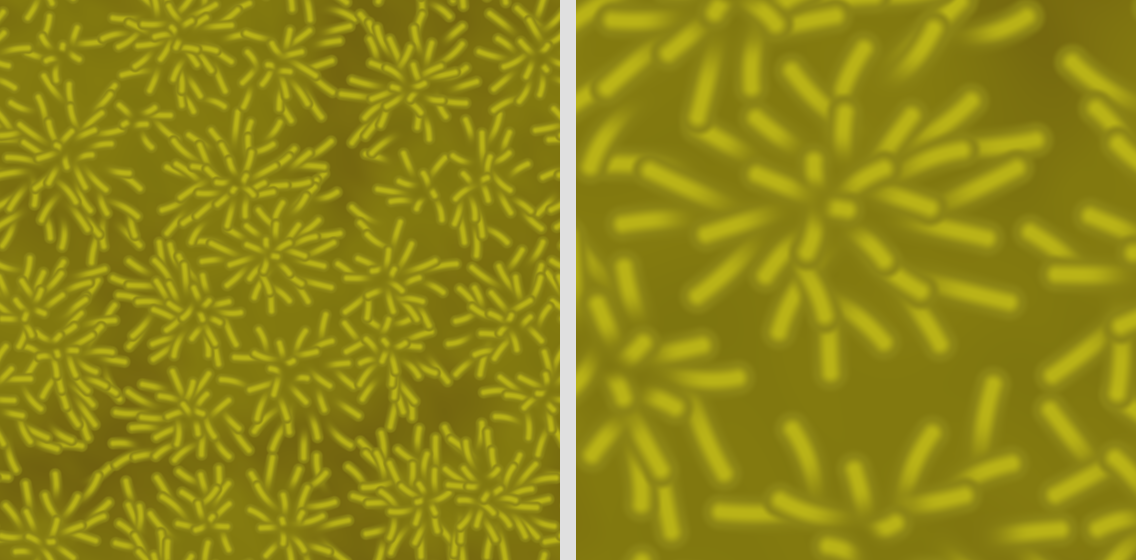
Left, the full canvas; right, a detail of the centre.
Reproduce this pattern procedurally as a Shadertoy shader.

```glsl
// Seamless bed of olive anemone polyps, each a burst of soft curved tentacles.

const float TAU = 6.2831853;
const int GRID = 5;
const int COUNT = GRID * GRID;

vec3 polyps[COUNT]; // xy: centre, z: dominance over its neighbours

vec3 hash3(vec2 p) {
    vec3 q = fract(p.xyx * vec3(0.1031, 0.1030, 0.0973));
    q += dot(q, q.yxz + 33.33);
    return fract((q.xxy + q.yzz) * q.zyx);
}

// Shortest offset on the repeating canvas
vec2 wrapOffset(vec2 d) { return fract(d + 0.5) - 0.5; }

float reach(vec2 p, int i) {
    return length(wrapOffset(p - polyps[i].xy)) - polyps[i].z;
}

// A tentacle grows only where its own polyp is the closest one
bool owns(vec2 p, int i) {
    float limit = reach(p, i) - 0.008;
    for (int j = 0; j < COUNT; j++)
        if (reach(p, j) < limit) return false;
    return true;
}

// Layered sines with whole frequencies, so they wrap
float mottle(vec2 p) {
    p *= TAU;
    float a = sin(3.0 * p.x + 2.0 * p.y + 2.0 * sin(2.0 * p.y - p.x));
    float b = sin(5.0 * p.y - 4.0 * p.x + 2.0 * sin(3.0 * p.x + p.y));
    float c = sin(9.0 * p.x + 7.0 * p.y + 2.0 * sin(6.0 * p.y));
    return 0.4 * a + 0.35 * b + 0.25 * c;
}

void mainImage(out vec4 fragColor, in vec2 fragCoord) {
    vec2 uv = fragCoord / iResolution.xy;

    // Scatter the polyps on a jittered grid
    float nearest = 1.0, glow = 0.0;
    for (int i = 0; i < COUNT; i++) {
        vec2 cell = vec2(i % GRID, i / GRID);
        vec3 h = hash3(cell + 11.0);
        polyps[i] = vec3((cell + 0.5 + 0.85 * (h.xy - 0.5)) / float(GRID), 0.09 * h.z * h.z);
        float r = length(wrapOffset(uv - polyps[i].xy));
        float spread = 0.05 + polyps[i].z;
        nearest = min(nearest, r - polyps[i].z);
        glow += exp(-0.5 * r * r / (spread * spread));
    }

    // Murky ground, greener around the centres
    vec3 ground = vec3(0.445, 0.385, 0.06);
    vec3 moss = vec3(0.51, 0.475, 0.06);
    vec3 color = mix(ground, moss, clamp(0.85 * glow + 0.22 * mottle(uv), 0.0, 1.0));
    color *= 1.0 + 0.03 * mottle(uv.yx + 0.37);

    for (int i = 0; i < COUNT; i++) {
        vec2 d = wrapOffset(uv - polyps[i].xy);
        float r = length(d);
        if (r - polyps[i].z > nearest + 0.17) continue;

        // Sunflower spiral of tips, painted from the rim inwards
        float spacing = mix(0.0205, 0.0255, hash3(vec2(i, 71)).x);
        float inner = max(r - 0.02, 0.0) / spacing;
        float outer = (r + 0.09) / spacing;
        int first = int(inner * inner);
        for (int n = int(outer * outer); n >= first; n--) {
            vec3 h = hash3(vec2(n, i * 17 + 3));
            float tipRadius = spacing * sqrt(float(n) + 0.4);
            float angle = 2.39996 * float(n) + float(i) + 0.4 * h.x;
            float heading = angle + 0.8 * (h.y - 0.5);
            vec2 tip = tipRadius * vec2(cos(angle), sin(angle));
            vec2 axis = vec2(cos(heading), sin(heading));
            float len = mix(0.018, 0.068, smoothstep(0.0, 0.09, tipRadius)) * (0.75 + 0.5 * h.z);

            // Distance to a bent capsule running from tip to root
            vec2 q = tip - d;
            float along = dot(q, axis);
            float t = clamp(along / len, 0.0, 1.0);
            float bend = 0.8 * (fract(h.x * 7.0) - 0.5);
            float across = dot(q, vec2(-axis.y, axis.x)) - bend * len * t * t;
            float dist = length(vec2(along - t * len, across));
            float width = 0.0105 - 0.002 * t;
            float soft = mix(0.0025, 0.008, t);
            if (dist > width + soft || !owns(polyps[i].xy + tip, i)) continue;

            // Bright core near the tip, root melting into the ground
            float cover = 1.0 - smoothstep(width - soft, width + soft, dist);
            cover *= 0.95 * (1.0 - smoothstep(0.35, 1.0, t));
            float core = 1.0 - smoothstep(0.001, 0.0085, dist);
            core *= 1.0 - smoothstep(0.25, 0.95, t);
            vec3 body = vec3(0.55, 0.52, 0.085);
            vec3 lit = vec3(0.735, 0.71, 0.09);
            color = mix(color, mix(body, lit, core), cover);
        }
    }
    fragColor = vec4(color, 1.0);
}
```
